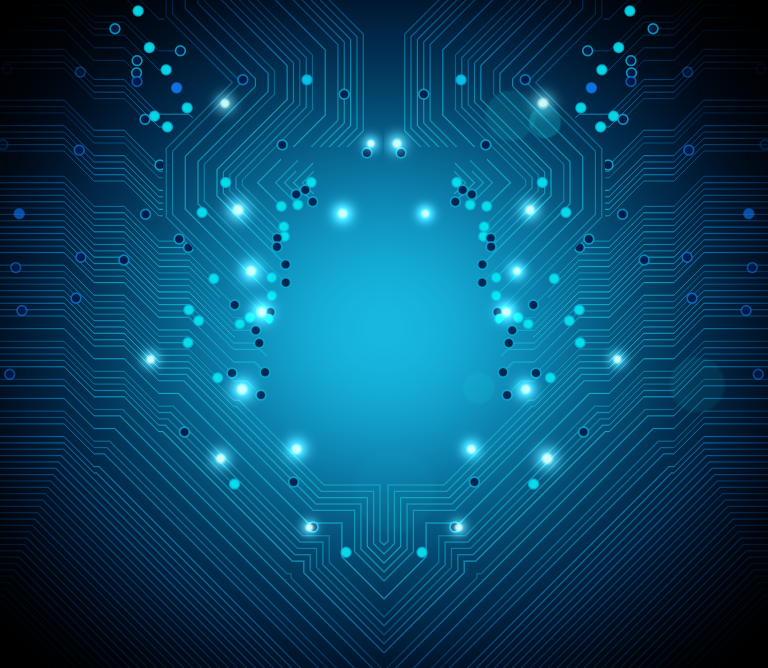
Give the GLSL for this background, as a WebGL 1 fragment shader.

```glsl
precision highp float;
uniform vec2 u_resolution;

// Lengths are percent of the canvas height
#define GLOW_DEPTH 49.4
#define LINE_GAP 0.95
#define LINE_HALF 0.09
#define PAD_RADIUS 0.72
#define TOP_WIDTH 19.5
#define CELL 8.5
#define DIAG 0.7071
#define CYAN vec3(0.07, 0.73, 0.82)
#define BLUE vec3(0.03, 0.38, 0.72)
#define BRIGHT vec3(0.02, 0.92, 0.95)
#define NAVY vec3(0.0, 0.10, 0.28)

float hash(float n) { return fract(sin(n * 12.9898 + 4.1) * 43758.5453); }
float hash2(vec2 v) { return hash(dot(v, vec2(1.0, 57.3))); }

// Soft coverage of a shape from its signed distance
float cover(float d, float px) { return clamp(0.5 - d / px, 0.0, 1.0); }

// Stepped rise of the side traces toward the outer edge
float stairs(float x) {
  return clamp(x - 22.5, 0.0, 6.7) + clamp(x - 33.7, 0.0, 5.2)
       + clamp(x - 43.4, 0.0, 4.5);
}

// Level sets are mitred traces that bend out and back in
float topField(vec2 p) {
  float upper = min(p.x - 3.1, DIAG * min(p.x + p.y - 8.2, p.x - p.y + 16.5));
  return max(upper, max(p.x - 13.6, DIAG * (p.x + p.y - 38.2)));
}

// Level sets run along the side, down a diagonal and out at the bottom
float sideField(vec2 p) {
  float trunk = min(p.x - 0.6, p.y - 72.6);
  float branch = min(DIAG * (p.x + p.y - 81.6), p.y + stairs(p.x) - 59.9);
  return max(trunk, branch);
}

// Inner end of each trace
vec2 topEnd(float k) {
  float d = k * LINE_GAP;
  float x = 9.0 + 0.35 * d + 4.5 * hash(k + 31.0);
  return vec2(x, 38.2 + d / DIAG - x);
}
vec2 sideEnd(float k) {
  float d = k * LINE_GAP;
  float x = 16.5 + 13.0 * hash(k + 71.0) - 0.35 * min(d + 10.0, 0.0);
  return vec2(x, max(81.6 + d / DIAG - x, 59.9 + d - stairs(x)));
}

// Solid dot or hollow ring
vec3 drawPad(vec3 col, float d, float kind, vec3 tone, float px) {
  float disc = cover(d - PAD_RADIUS, px);
  float rim = cover(abs(d - PAD_RADIUS) - 0.12, px);
  vec3 fill = kind > 0.5 ? tone : NAVY;
  return mix(mix(col, fill, disc * 0.9), mix(tone, BLUE, 0.4), rim * 0.8);
}

float bokeh(vec2 p, vec2 center, float radius) {
  return smoothstep(radius, radius * 0.82, length(p - center));
}

void main() {
  float px = 100.0 / u_resolution.y;
  vec2 full = vec2(gl_FragCoord.x - 0.5 * u_resolution.x,
                   u_resolution.y - gl_FragCoord.y) * px;
  vec2 p = vec2(abs(full.x), full.y);
  vec2 fromGlow = p - vec2(0.0, GLOW_DEPTH);
  float r = length(fromGlow * vec2(0.9, 1.0));

  // Central glow and dark corners
  float g = exp(-r * r / 1250.0);
  float vignette = smoothstep(73.0, 44.0, r);
  vec3 col = vec3(0.09 * g * g, 0.72 * g, 0.88 * pow(g, 0.75)) * vignette;

  // Parallel traces
  float top = topField(p);
  float side = sideField(p);
  bool inTop = top < TOP_WIDTH;
  float field = inTop ? top : side;
  float k = floor(field / LINE_GAP + 0.5);
  vec2 end = inTop ? topEnd(k) : sideEnd(k);
  bool cut = inTop ? (k < 0.0 || (p.y > 22.0 && p.x < end.x))
                   : (k < 0.0 && p.x < end.x);
  float sparse = (!inTop && k < -20.0) ? 0.45 : 0.17;
  float shown = cut ? 0.0 : step(sparse, hash(k + 5.0));
  float line = cover(abs(field - k * LINE_GAP) - LINE_HALF, px) * shown;
  float fade = smoothstep(71.0, 40.0, r);
  vec3 tone = mix(CYAN, BLUE, smoothstep(30.0, 56.0, r));
  col = mix(col, tone, line * fade * (0.45 + 0.4 * hash(k + 13.0)));

  // Pads closing the traces
  for (int j = -1; j <= 1; j++) {
    float n = k + float(j);
    vec2 q = inTop ? topEnd(n) : sideEnd(n);
    bool open = inTop ? n >= 0.0 : (n < 0.0 && topField(q) > TOP_WIDTH);
    if (open && hash(n + 5.0) > 0.4)
      col = drawPad(col, length(p - q), hash(n + 91.0), BRIGHT, px);
  }

  // Scattered pads, one per chosen cell
  vec2 id = floor(p / CELL);
  vec2 spot = (id + 0.2 + 0.6 * vec2(hash2(id), hash2(id + 19.0))) * CELL;
  float spotR = length(spot - vec2(0.0, GLOW_DEPTH));
  if (hash2(id + 7.0) > 0.35 && spotR > 24.0 && spot.y > 10.0
      && sideField(spot) < 14.0 && spot.y < 84.0) {
    vec3 dotTone = mix(BRIGHT, vec3(0.06, 0.45, 0.95), smoothstep(34.0, 50.0, spotR));
    vec3 dotted = drawPad(col, length(p - spot), hash2(id + 43.0), dotTone, px);
    col = mix(col, dotted, smoothstep(73.0, 48.0, spotR));
  }

  // Ring of white sparks at swinging radii
  for (int i = 0; i < 11; i++) {
    float n = float(i);
    float angle = 0.07 + 0.271 * n;
    float swing = -12.7 * cos(1.5708 * n - 0.5) * exp(-(n - 3.0) * (n - 3.0) / 8.0);
    float radius = 22.2 + 9.4 * (1.0 - mod(n, 2.0)) + swing;
    float d = length(fromGlow - radius * vec2(sin(angle), -cos(angle)));
    float size = 0.8 + 0.35 * hash(n + step(0.0, full.x) * 17.0);
    float halo = exp(-d * d / (2.6 * size * size));
    col += vec3(0.3, 0.5, 0.48) * halo;
    col = mix(col, vec3(0.86, 1.0, 0.97), smoothstep(size, 0.35 * size, d) * 0.9);
  }

  // Translucent discs
  float haze = 0.30 * bokeh(full, vec2(24.1, 18.3), 2.6)
             + 0.16 * bokeh(full, vec2(19.0, 17.3), 4.1)
             + 0.22 * bokeh(full, vec2(14.2, 58.1), 2.6)
             + 0.10 * bokeh(full, vec2(46.9, 57.6), 4.5)
             + 0.06 * bokeh(full, vec2(1.6, 73.5), 6.7);
  col = mix(col, vec3(0.08, 0.75, 0.83), haze);

  gl_FragColor = vec4(clamp(col, 0.0, 1.0), 1.0);
}
```
